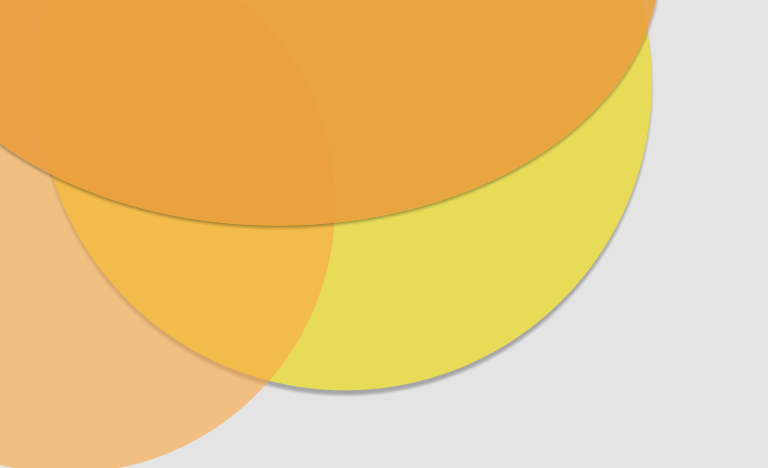
Write a Shadertoy shader that draws this background.

```glsl
// Approximate signed distance to an axis-aligned ellipse
float ellipseDistance(vec2 p, vec2 center, vec2 radii) {
    vec2 q = p - center;
    float k = length(q / radii);
    float slope = length(q / (radii * radii));
    return k * (k - 1.0) / max(slope, 1e-4);
}

// Coverage inside a shape, with an edge of the given half width
float coverage(float dist, float halfWidth) {
    return 1.0 - smoothstep(-halfWidth, halfWidth, dist);
}

// Soft shadow of an ellipse, cast straight down
float dropShadow(vec2 p, vec2 center, vec2 radii, float offset, float blur) {
    return coverage(ellipseDistance(p + vec2(0.0, offset), center, radii), blur);
}

void mainImage(out vec4 fragColor, in vec2 fragCoord) {
    vec2 p = fragCoord / iResolution.y;
    float edge = 0.75 / iResolution.y;

    const vec3 paper = vec3(0.896);
    const vec3 yellow = vec3(0.910, 0.859, 0.345);
    const vec3 peach = vec3(0.975, 0.648, 0.255);
    const vec3 orange = vec3(0.915, 0.617, 0.238);

    vec2 discCenter = vec2(0.737, 0.822);
    vec2 discRadii = vec2(0.656);
    vec2 veilCenter = vec2(0.142, 0.563);
    vec2 veilRadii = vec2(0.574);
    vec2 domeCenter = vec2(0.594, 1.075);
    vec2 domeRadii = vec2(0.815, 0.557);

    // Yellow disc and its shadow
    vec3 color = paper;
    color *= 1.0 - 0.27 * dropShadow(p, discCenter, discRadii, 0.0105, 0.006);
    color = mix(color, yellow, coverage(ellipseDistance(p, discCenter, discRadii), edge));

    // Translucent peach disc
    float veil = coverage(ellipseDistance(p, veilCenter, veilRadii), edge);
    color = mix(color, peach, 0.6 * veil);

    // Orange dome, with shadow only outside its rim
    float dome = coverage(ellipseDistance(p, domeCenter, domeRadii), edge);
    float domeShadow = dropShadow(p, domeCenter, domeRadii, 0.0035, 0.008);
    color *= 1.0 - 0.4 * domeShadow * (1.0 - dome);
    color = mix(color, orange, 0.88 * dome);

    fragColor = vec4(color, 1.0);
}
```
